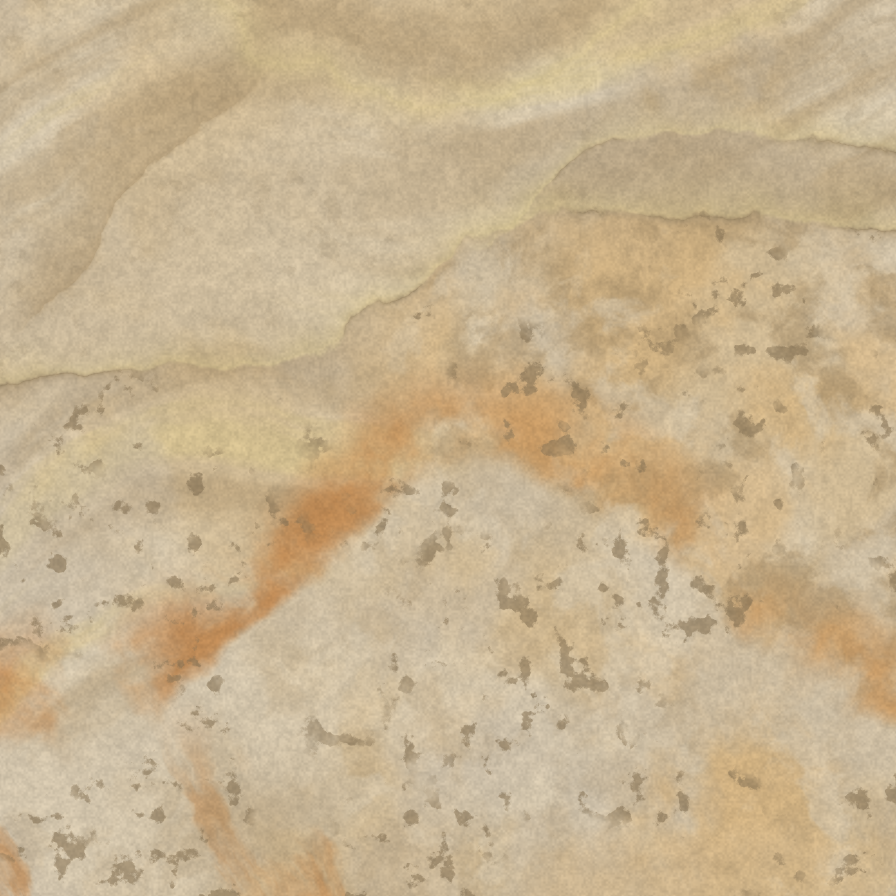
Reproduce this texture procedurally as a WebGL 2 fragment shader.

```glsl
#version 300 es
precision highp float;

#define SAND vec3(0.81, 0.725, 0.58)
#define PALE vec3(0.83, 0.775, 0.675)
#define GREY vec3(0.765, 0.715, 0.635)
#define UMBER vec3(0.66, 0.565, 0.42)
#define OCHRE vec3(0.82, 0.675, 0.46)
#define RUST vec3(0.74, 0.51, 0.29)
#define STRAW vec3(0.84, 0.765, 0.55)
#define WARP 0.09
#define RAGGED 0.04
#define GRAIN 0.13

uniform vec2 u_resolution;
out vec4 fragColor;

float hash(vec2 p) {
    vec3 h = fract(vec3(p.xyx) * 0.1031);
    h += dot(h, h.yzx + 33.33);
    return fract((h.x + h.y) * h.z);
}

float noise(vec2 p) {
    vec2 i = floor(p), f = fract(p);
    f = f * f * (3.0 - 2.0 * f);
    return mix(mix(hash(i), hash(i + vec2(1, 0)), f.x),
               mix(hash(i + vec2(0, 1)), hash(i + vec2(1, 1)), f.x), f.y);
}

float fbm(vec2 p) {
    float sum = 0.0, amp = 0.5;
    for (int i = 0; i < 6; i++) {
        sum += amp * noise(p);
        p = mat2(1.6, 1.2, -1.2, 1.6) * p + 7.3;
        amp *= 0.52;
    }
    return sum;
}

vec2 fbm2(vec2 p) { return vec2(fbm(p), fbm(p + 41.7)) - 0.5; }

// Soft round spot, 1 at its centre
float glow(vec2 p, vec2 centre, vec2 size) {
    vec2 d = (p - centre) / size;
    return exp(-dot(d, d));
}

// Height of the main seam and of the iron band across the slab
float seamLine(float x) { return 0.575 + 0.17 * smoothstep(0.25, 0.6, x) + 0.015 * x; }
float bandLine(float x) {
    return 0.23 + 0.3 * smoothstep(0.08, 0.5, x) - 0.32 * smoothstep(0.55, 1.1, x);
}

// Raised sheet edge: straw rim above the line, shadow and hairline crack below
vec3 sheetEdge(vec3 col, float d, float strength, float wear) {
    float rim = smoothstep(-0.003, 0.004, d) * exp(-max(d, 0.0) / 0.018);
    float shade = smoothstep(0.003, -0.003, d) * exp(min(d, 0.0) / 0.03);
    float crack = exp(-abs(d) / 0.0025) * smoothstep(0.42, 0.6, wear);
    col = mix(col, STRAW, 0.6 * rim * strength);
    col = mix(col, UMBER, 0.32 * shade * strength);
    return mix(col, UMBER * 0.85, 0.65 * crack * strength);
}

void main() {
    vec2 uv = gl_FragCoord.xy / u_resolution;
    vec2 p = uv + WARP * fbm2(uv * 3.0);
    vec2 q = p + RAGGED * fbm2(uv * 15.0);
    float wear = fbm(uv * 9.0 + 3.0);
    float cloud = fbm(p * 5.0 + 11.0);
    float mottle = fbm(q * 22.0 + 5.0);
    float seam = q.y - seamLine(q.x);
    float band = q.y - bandLine(q.x);
    float upper = smoothstep(-0.01, 0.01, seam);
    float below = smoothstep(-0.02, -0.07, band);
    float right = smoothstep(0.3, 0.6, p.x + 0.2 * (cloud - 0.5));
    float crust = (1.0 - upper) * max(right, below);

    // Clouded ground with flowing strata
    vec3 col = mix(SAND, PALE, smoothstep(0.38, 0.68, cloud));
    float flow = p.y - 0.3 * p.x - 0.06 * sin(p.x * 7.0);
    float strata = fbm(vec2(p.x * 1.6 + 2.0, flow * 13.0));
    float layered = 1.0 - crust;
    col = mix(col, UMBER, 0.5 * layered * smoothstep(0.5, 0.72, strata));
    col = mix(col, STRAW, 0.55 * layered * smoothstep(0.5, 0.32, strata));
    col = mix(col, GREY, 0.5 * smoothstep(0.52, 0.68, fbm(p * 6.0 + 29.0)));

    // Smooth pale sheet and the shaded fold beside it
    col = mix(col, mix(SAND, PALE, 0.45), 0.75 * upper * glow(p, vec2(0.3, 0.74), vec2(0.22, 0.14)));
    float fold = q.y - 0.6 - 1.12 * q.x;
    float foldSpan = smoothstep(0.02, 0.07, p.x) * smoothstep(0.31, 0.25, p.x) * upper;
    float foldShade = smoothstep(-0.004, 0.006, fold) * smoothstep(0.13, 0.04, fold);
    col = mix(col, UMBER, foldSpan * (0.42 * foldShade + 0.4 * exp(-abs(fold) / 0.004)));

    // Bowl of darker layers at the top
    float bowl = length((q - vec2(0.47, 1.03)) * vec2(0.52, 1.0)) - 0.12;
    col = mix(col, UMBER, 0.45 * smoothstep(0.01, -0.02, bowl) * smoothstep(-0.12, -0.01, bowl));
    col = mix(col, STRAW, 0.5 * exp(-abs(bowl - 0.01) / 0.01));

    // Mottled crust: ochre stain, brown patches, pale flakes
    float warm = smoothstep(0.36, 0.62, fbm(p * 7.0 + 19.0));
    float middle = (1.0 - below) * right * (1.0 - upper);
    col = mix(col, OCHRE, warm * (0.55 * middle + 0.7 * glow(p, vec2(0.8, 0.13), vec2(0.28, 0.17)) * below));
    col = mix(col, UMBER, crust * (0.2 + 0.35 * middle) * smoothstep(0.47, 0.68, mottle));
    col = mix(col, PALE, 0.55 * crust * smoothstep(0.55, 0.72, fbm(q * 17.0 + 63.0)));

    // Iron band with a pale margin underneath
    float iron = smoothstep(-0.06, -0.03, band) * smoothstep(0.1, 0.0, band);
    float ironPatch = smoothstep(0.28, 0.58, fbm(q * 8.0 + 37.0));
    col = mix(col, mix(RUST, OCHRE, 0.45 * right), 0.85 * iron * ironPatch);
    float margin = smoothstep(-0.17, -0.08, band) * below;
    col = mix(col, mix(PALE, GREY, 0.3), 0.6 * margin * (1.0 - 0.5 * mottle));

    // Rusty streaks and brown clouds near the bottom
    float corner = smoothstep(0.24, 0.1, p.y) * smoothstep(0.6, 0.4, p.x);
    float streak = fbm(vec2(q.x * 12.0 + q.y * 7.0, q.y * 4.0) + 51.0);
    col = mix(col, RUST, 0.6 * corner * smoothstep(0.54, 0.7, streak));
    col = mix(col, UMBER, 0.45 * warm * glow(p, vec2(0.3, 0.1), vec2(0.1, 0.07)));
    col = mix(col, UMBER, 0.5 * warm * glow(p, vec2(0.58, 0.12), vec2(0.06, 0.06)));

    // Sheet edges
    float ledge = q.y - 0.73 - 0.11 * smoothstep(0.54, 0.7, q.x);
    float ledgeSpan = smoothstep(0.52, 0.6, p.x);
    col = mix(col, UMBER, 0.38 * ledgeSpan * upper * smoothstep(0.01, -0.04, ledge));
    col = sheetEdge(col, ledge, 0.9 * ledgeSpan, wear);
    col = sheetEdge(col, seam, 0.95, wear);

    // Dark flecks in clusters, then fine grain
    float fleck = smoothstep(0.63, 0.72, fbm(uv * 46.0 + 13.0)) * smoothstep(0.44, 0.6, wear);
    col = mix(col, UMBER * 0.8, 0.6 * fleck * (0.2 + 0.8 * (1.0 - upper)));
    float grain = 0.6 * noise(uv * 400.0) + 0.4 * noise(uv * 190.0 + 8.0) - 0.5;
    col *= 1.0 + GRAIN * grain + 0.1 * (fbm(uv * 60.0) - 0.5);
    fragColor = vec4(clamp(col, 0.0, 1.0), 1.0);
}
```
